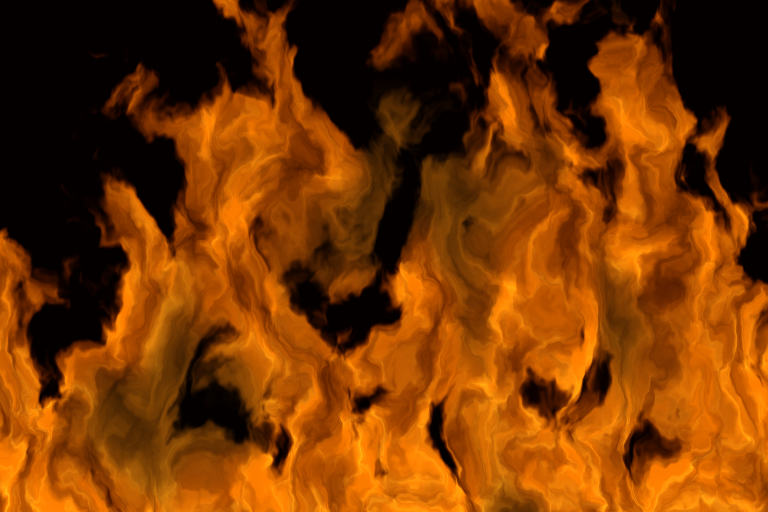
A Shadertoy shader for this texture:

```glsl
// A wall of orange flame on black: a dense bed with columns licking upward.
// Warped gradient noise cuts the ragged outline, and stretched noise adds
// upright tongues, thin bright filaments and patches of olive smoke.

vec2 gradientAt(vec2 cell) {
    float angle = 6.2832 * fract(sin(dot(cell, vec2(127.1, 311.7))) * 43758.5);
    return vec2(cos(angle), sin(angle));
}

float gradientNoise(vec2 p) {
    vec2 i = floor(p), f = fract(p);
    vec2 u = f * f * f * (f * (f * 6.0 - 15.0) + 10.0);
    vec2 e = vec2(0.0, 1.0);
    float low = mix(dot(gradientAt(i), f),
                    dot(gradientAt(i + e.yx), f - e.yx), u.x);
    float high = mix(dot(gradientAt(i + e.xy), f - e.xy),
                     dot(gradientAt(i + e.yy), f - e.yy), u.x);
    return mix(low, high, u.y);
}

float fbm(vec2 p) {
    float sum = 0.0, amplitude = 0.9;
    for (int octave = 0; octave < 5; octave++) {
        sum += amplitude * gradientNoise(p);
        p = mat2(1.92, 0.56, -0.56, 1.92) * p + 7.3;
        amplitude *= 0.5;
    }
    return sum;
}

// Soft vertical band around a centre line
float column(float x, float centre, float width) {
    float d = (x - centre) / width;
    return exp(-d * d);
}

// Thin bright lines along the zero crossings of the noise
float filament(vec2 p) {
    return pow(1.0 - min(abs(gradientNoise(p)) * 1.6, 1.0), 7.0);
}

vec3 fireColor(float heat) {
    return vec3(heat, 0.5 * pow(heat, 1.3), 0.0);
}

void mainImage(out vec4 fragColor, in vec2 fragCoord) {
    vec2 p = fragCoord / iResolution.y;

    // Turbulence, first broad and then fine
    vec2 q = p + 0.10 * vec2(fbm(p * vec2(5.0, 3.5)), fbm(p * vec2(5.0, 3.5) + 17.0));
    vec2 curl = q + 0.035 * vec2(fbm(q * 11.0 + 4.0), fbm(q * 11.0 + 31.0));

    // Outline: a bed fading with height, raised by three columns
    float columns = column(q.x, 0.46, 0.12) + column(q.x, 0.94, 0.15)
                  + column(q.x, 1.27, 0.11);
    float reach = 0.74 - 1.32 * p.y + 0.72 * columns * smoothstep(0.1, 0.7, p.y);
    float shape = reach + 1.25 * fbm(q * vec2(6.0, 3.6) + 3.0);
    float body = smoothstep(-0.06, 0.26, shape);

    // Upright tongues of differing heat
    float tongues = fbm(curl * vec2(15.0, 6.0) + 9.0);
    float heat = 0.71 + 0.58 * tongues + 0.22 * (0.45 - p.y);

    // Dim olive smoke, mostly near the middle
    float smoke = smoothstep(0.05, 0.5, gradientNoise(q * vec2(4.5, 2.6) + 5.0)
                + 0.4 * column(p.x, 0.8, 0.16) * column(p.y, 0.58, 0.28));
    heat = clamp(body * heat * (1.0 - 0.42 * smoke), 0.0, 0.97);

    // Filaments glow only where the fire is already hot
    float glow = filament(curl * vec2(13.0, 6.5) + 2.0)
               + 0.7 * filament(curl * vec2(23.0, 13.0) + 13.0);
    glow *= smoothstep(0.45, 0.95, heat) * (1.0 - 0.6 * p.y);

    vec3 color = fireColor(heat);
    color = mix(color, heat * vec3(0.84, 0.50, 0.04), 0.75 * smoke);
    color += glow * vec3(0.13, 0.16, 0.05);
    color.r += 0.015;
    fragColor = vec4(clamp(color, 0.0, 1.0), 1.0);
}
```
